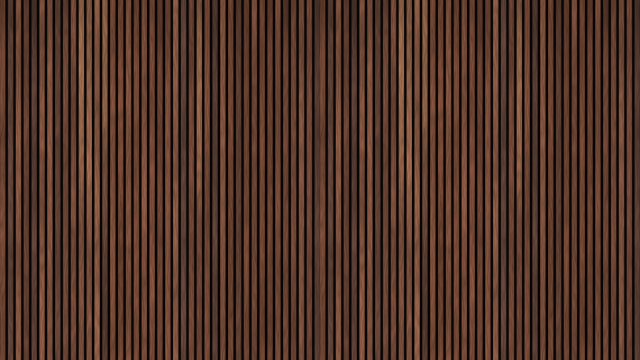
Give the GLSL for this texture, as a WebGL 1 fragment shader.

```glsl
precision highp float;
// Vertical walnut slats over a black backing, in two identical panels side by side.

uniform vec2 u_resolution;

const float PANELS = 2.0;
const float SLATS = 41.0;       // slats in each panel
const float SLAT_WIDTH = 0.70;  // share of the pitch covered by wood

const vec3 BACKING = vec3(0.035, 0.020, 0.020);
const vec3 UMBER   = vec3(0.350, 0.245, 0.205);
const vec3 WALNUT  = vec3(0.440, 0.272, 0.202);
const vec3 TAN     = vec3(0.530, 0.350, 0.265);
const vec3 HONEY   = vec3(0.680, 0.470, 0.335);

float hash(float n) {
    return fract(sin(n * 12.9898 + 4.137) * 4375.85);
}

vec2 gradient(vec2 cell) {
    float angle = 6.28318 * hash(dot(cell, vec2(1.37, 7.91)));
    return vec2(cos(angle), sin(angle));
}

// Gradient noise, roughly -0.7 to 0.7
float noise(vec2 p) {
    vec2 i = floor(p);
    vec2 f = p - i;
    vec2 s = f * f * f * (f * (f * 6.0 - 15.0) + 10.0);
    float a = dot(gradient(i), f);
    float b = dot(gradient(i + vec2(1.0, 0.0)), f - vec2(1.0, 0.0));
    float c = dot(gradient(i + vec2(0.0, 1.0)), f - vec2(0.0, 1.0));
    float d = dot(gradient(i + vec2(1.0, 1.0)), f - vec2(1.0, 1.0));
    return mix(mix(a, b, s.x), mix(c, d, s.x), s.y);
}

// Fine fibres plus slanting growth rings; p is in pitches
float woodGrain(vec2 p, float seed) {
    vec2 q = p + vec2(seed * 17.0, seed * 31.0);
    float fibres = noise(q * vec2(7.0, 0.55)) + 0.5 * noise(q * vec2(13.0, 1.6));
    float warp = noise(q * vec2(1.1, 0.22));
    float slant = (hash(seed + 60.0) - 0.5) * 1.6;
    float rings = sin(9.0 * p.x + slant * p.y + 11.0 * warp);
    return 0.6 * fibres + 0.22 * rings;
}

// Pale slats, strongest at the top of the wall
float paleAmount(float id, float height) {
    vec4 slats = vec4(10.0, 11.0, 13.0, 25.0);
    vec4 strength = vec4(0.90, 0.45, 0.75, 0.80);
    float chosen = dot(strength, step(abs(slats - id), vec4(0.5)));
    return chosen * smoothstep(0.15, 0.95, height);
}

vec3 slatColor(float id, vec2 p, float height) {
    float tone = hash(id + 3.0);
    vec3 wood = mix(UMBER, WALNUT, smoothstep(0.10, 0.50, tone));
    wood = mix(wood, TAN, 0.8 * smoothstep(0.60, 1.0, tone));
    wood = mix(wood, HONEY, paleAmount(id, height));

    // Slow fading along each board, deeper towards the top
    float fade = noise(vec2(id * 3.7, p.y * 0.09 + id * 5.3));
    float topShade = smoothstep(0.70, 1.0, height) * hash(id + 21.0);
    float light = 0.99 + 0.24 * fade - 0.20 * topShade;
    light += 0.12 * (hash(id + 40.0) - 0.5);
    return wood * light * (1.0 + 0.25 * woodGrain(p, id));
}

// Antialiased band centred on 0.5
float band(float x, float width, float pixel) {
    return clamp((0.5 * width - abs(x - 0.5)) / pixel + 0.5, 0.0, 1.0);
}

void main() {
    vec2 uv = gl_FragCoord.xy / u_resolution;

    // Each panel starts and ends on wood, so slats meet at the seam
    float pitches = SLATS - 1.0 + SLAT_WIDTH;
    float pixel = PANELS * pitches / u_resolution.x;
    float along = fract(uv.x * PANELS) * pitches + 0.5 * (1.0 - SLAT_WIDTH);
    float id = floor(along);
    vec2 p = vec2(fract(along), gl_FragCoord.y * pixel);

    // Rounded edges, with the right side a little darker
    float side = (p.x - 0.5) / (0.5 * SLAT_WIDTH);
    float edgeShade = 1.0 - 0.16 * smoothstep(0.55, 1.0, abs(side)) - 0.04 * side;

    vec3 wood = slatColor(id, p, uv.y) * edgeShade;
    vec3 color = mix(BACKING, wood, band(p.x, SLAT_WIDTH, pixel));
    gl_FragColor = vec4(color, 1.0);
}
```
